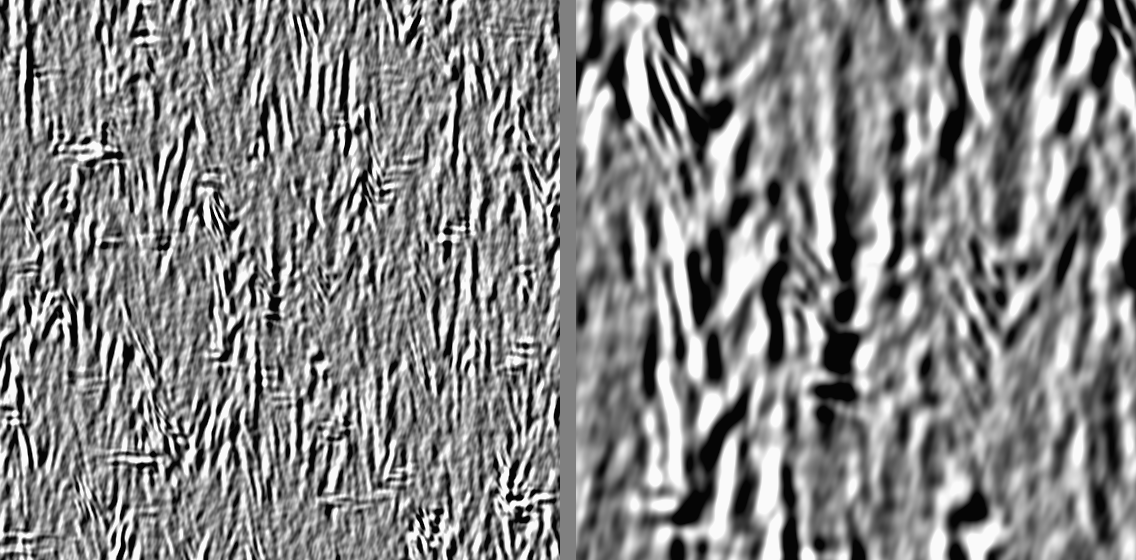
Left, the full canvas; right, a detail of the centre.
A Shadertoy shader for this texture map:

```glsl
// Grey relief map of weathered, bark-like fibres running up the canvas.
// A warped stack of stretched gradient noise is lit from the side by a
// finite difference; patch masks add long rails, knots and cross cracks.

const float MID_GREY    = 0.53;
const float CONTRAST    = 1.2;
const vec2  LIGHT_STEP  = vec2(0.0040, -0.0028); // half the relief offset
const float LEAN        = 0.03;                  // tilt of the fibres

// Cells across and up the canvas for each layer
const vec2 STREAK_CELLS = vec2(50.0, 15.0);
const vec2 FIBRE_CELLS  = vec2(82.0, 30.0);
const vec2 GRAIN_CELLS  = vec2(150.0, 72.0);
const vec2 RAIL_CELLS   = vec2(66.0, 4.5);
const vec2 KNOT_CELLS   = vec2(66.0, 56.0);
const vec2 CRACK_CELLS  = vec2(22.0, 74.0);

// Height of each layer
const float STREAK_HEIGHT = 0.68;
const float FIBRE_HEIGHT  = 0.58;
const float GRAIN_HEIGHT  = 0.24;
const float RAIL_HEIGHT   = 0.9;
const float KNOT_HEIGHT   = 0.8;
const float CRACK_HEIGHT  = 0.9;

// Relief strength in calm and rough patches
const float CALM_GAIN  = 0.5;
const float ROUGH_GAIN = 1.45;

float hash(vec2 cell) {
    return fract(sin(dot(cell, vec2(127.1, 311.7))) * 43758.5453);
}

// Slope at a lattice corner, dotted with the offset from that corner
float corner(vec2 cell, vec2 offset) {
    float angle = 6.28319 * hash(cell);
    return dot(vec2(cos(angle), sin(angle)), offset);
}

// Gradient noise, roughly -0.7 to 0.7
float noise(vec2 p) {
    vec2 i = floor(p), f = fract(p);
    vec2 u = f * f * f * (f * (f * 6.0 - 15.0) + 10.0);
    vec2 x = vec2(1.0, 0.0), y = vec2(0.0, 1.0);
    float low  = mix(corner(i, f), corner(i + x, f - x), u.x);
    float high = mix(corner(i + y, f - y), corner(i + 1.0, f - 1.0), u.x);
    return mix(low, high, u.y);
}

// Bends the fibres and breaks up the rows of the lattice
vec2 warp(vec2 p) {
    float sway   = 0.010 * noise(p * vec2(8.0, 7.0) + 3.7);
    float wobble = 0.0045 * noise(p * vec2(34.0, 36.0) + 11.3);
    float slide  = 0.16 * noise(p * vec2(13.0, 2.0) + 23.9);
    return p + vec2(sway + wobble - LEAN * p.y, slide);
}

// Patch weights: x = rails, y = knots, z = cross cracks
vec3 patchMasks(vec2 p) {
    return vec3(
        smoothstep(0.10, 0.34, noise(p * vec2(11.0, 4.0) + 41.2)),
        smoothstep(0.08, 0.34, noise(p * vec2(9.0, 8.0) + 57.6)),
        smoothstep(0.20, 0.42, noise(p * vec2(9.0, 13.0) + 73.1)));
}

float coarseHeight(vec2 p, vec3 masks) {
    vec2 q = warp(p);
    vec2 straight = p + vec2(0.006 * noise(p * vec2(6.0, 9.0)),
                             0.008 * noise(p * vec2(26.0, 12.0) + 37.0));
    float h = STREAK_HEIGHT * noise(q * STREAK_CELLS + 5.3);
    h += FIBRE_HEIGHT * noise(q * FIBRE_CELLS + 17.9);
    h *= 1.0 - 0.4 * max(masks.x, masks.z);
    h += RAIL_HEIGHT * masks.x * noise(straight * RAIL_CELLS + 31.4);
    h += KNOT_HEIGHT * masks.y * noise(q * KNOT_CELLS + 47.8);
    h += CRACK_HEIGHT * masks.z * noise(straight * CRACK_CELLS + 61.5);
    return h;
}

float grainHeight(vec2 p) {
    // Sheared so that the grain runs on a slight diagonal
    vec2 q = vec2(p.x - 0.2 * p.y, p.y);
    return GRAIN_HEIGHT * noise(q * GRAIN_CELLS + 83.7);
}

void mainImage(out vec4 fragColor, in vec2 fragCoord) {
    vec2 p = fragCoord / iResolution.y;
    vec2 lit = p - LIGHT_STEP, shaded = p + LIGHT_STEP;

    // Calm plates and rough, strongly cut areas
    vec3 masks = patchMasks(p);
    float roughness = noise(p * vec2(10.0, 5.0) + 91.3)
                    + 0.8 * noise(p * vec2(24.0, 13.0) + 7.1);
    float gain = mix(CALM_GAIN, ROUGH_GAIN, smoothstep(-0.3, 0.35, roughness));

    // Side-lit relief
    float relief = gain * (coarseHeight(lit, masks) - coarseHeight(shaded, masks));
    relief += grainHeight(lit) - grainHeight(shaded);

    float grey = clamp(MID_GREY + CONTRAST * relief, 0.02, 0.98);
    fragColor = vec4(vec3(grey), 1.0);
}
```
